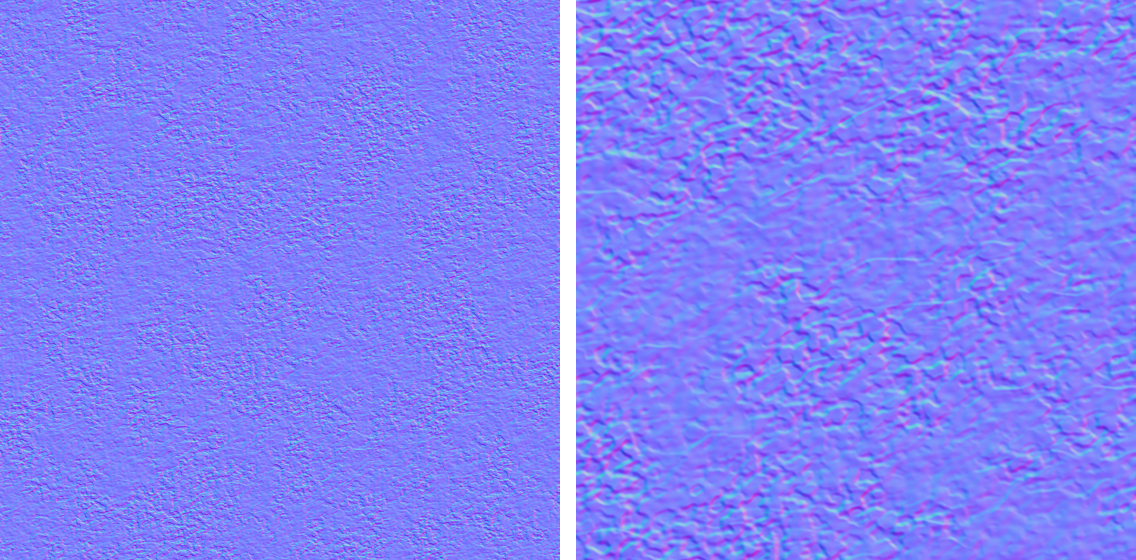
Left: the whole. Right: its middle third, enlarged.
Give the GLSL for this texture map, as a Shadertoy shader.

```glsl
#define CRUST_FREQ 112.0    // crumbs and pits per canvas height
#define CRUST_SLOPE 0.19    // steepness of crumbs in rough patches
#define SMOOTH_CRUST 0.28   // share of crust left in smooth patches
#define GRAIN_SLOPE 0.12    // steepness of the fine even grain
#define STRETCH 0.76        // sideways elongation of all features
#define SHEAR 0.13          // tilt of the features
#define PATCH_FREQ 7.0      // rough patches per canvas height
#define RELIEF_SLOPE 0.07   // steepness of gentle undulation
#define EDGE_FREQ 23.0      // overlapping trowel layers per canvas height
#define EDGE_SLOPE 0.22     // steepness of layer edges
#define EDGE_WIDTH 0.0036   // width of layer edges in canvas heights
#define SAMPLE_STEP 0.0008  // half distance between height samples

const float TAU = 6.2832;
const float BLUE_SCALE = 0.99;

float hash(vec2 cell) {
    vec3 h = fract(vec3(cell.xyx) * 0.1031);
    h += dot(h, h.yzx + 33.33);
    return fract((h.x + h.y) * h.z);
}

// Dot product of a random unit gradient with the offset from its corner
float corner(vec2 cell, vec2 offset) {
    float angle = TAU * hash(cell);
    return dot(vec2(cos(angle), sin(angle)), offset);
}

float gradientNoise(vec2 p) {
    vec2 i = floor(p), f = p - i;
    vec2 u = f * f * f * (f * (f * 6.0 - 15.0) + 10.0);
    vec2 e = vec2(0.0, 1.0);
    return mix(mix(corner(i, f), corner(i + e.yx, f - e.yx), u.x),
               mix(corner(i + e.xy, f - e.xy), corner(i + e.yy, f - e.yy), u.x), u.y);
}

// Noise whose steepness stays the same at every frequency
float slopeNoise(vec2 p, float freq) {
    return gradientNoise(p * freq + freq) / freq;
}

// Ragged patches: 0 is smooth plaster, 1 is fully crusted
float roughness(vec2 p) {
    float n = 0.7 * gradientNoise(p * PATCH_FREQ + 31.0)
            + 0.7 * gradientNoise(p * PATCH_FREQ * 2.3 + 57.0)
            + 0.8 * gradientNoise(p * PATCH_FREQ * 5.0 + 83.0);
    return smoothstep(-0.5, 0.55, n);
}

// Flat-topped crumbs: dense in rough patches, lone pits in smooth ones
float crust(vec2 q, float rough) {
    float n = gradientNoise(q * CRUST_FREQ) + 0.6 * gradientNoise(q * CRUST_FREQ * 2.1 + 13.0);
    float plateau = smoothstep(-0.3, 0.3, n + 0.3 * (1.0 - rough));
    return mix(SMOOTH_CRUST, 1.0, rough) * plateau / CRUST_FREQ;
}

// Broken, wavy layers that swell slowly and end in a steep upper edge
float layers(vec2 q) {
    float sum = 0.0, freq = EDGE_FREQ;
    for (int i = 0; i < 2; i++) {
        vec2 s = q * freq + 17.0 * float(i + 1);
        float warp = 1.6 * gradientNoise(s * 0.55) + 0.45 * gradientNoise(s * 1.7 + 9.0);
        float phase = fract(s.y + warp);
        float width = EDGE_WIDTH * freq;
        float profile = phase * phase * (1.0 - smoothstep(1.0 - width, 1.0, phase));
        float presence = smoothstep(-0.15, 0.4, gradientNoise(s * 0.8 + 41.0));
        sum += profile * presence * EDGE_WIDTH;
        freq *= 2.1;
    }
    return sum;
}

float height(vec2 p, float rough) {
    vec2 q = vec2(p.x * STRETCH, p.y - SHEAR * p.x);
    float relief = slopeNoise(q, 72.0) + 0.35 * slopeNoise(q, 27.0);
    return CRUST_SLOPE * crust(q, rough) + GRAIN_SLOPE * slopeNoise(q, 190.0)
         + RELIEF_SLOPE * relief + EDGE_SLOPE * layers(q);
}

void mainImage(out vec4 fragColor, in vec2 fragCoord) {
    vec2 p = fragCoord / iResolution.y;
    float rough = roughness(p);

    // Surface slope from central differences
    vec2 e = vec2(SAMPLE_STEP, 0.0);
    vec2 slope = vec2(height(p + e.xy, rough) - height(p - e.xy, rough),
                      height(p + e.yx, rough) - height(p - e.yx, rough)) / (2.0 * SAMPLE_STEP);

    // Pack the unit normal into colour
    vec3 normal = normalize(vec3(-slope, 1.0));
    fragColor = vec4((normal * 0.5 + 0.5) * vec3(1.0, 1.0, BLUE_SCALE), 1.0);
}
```
